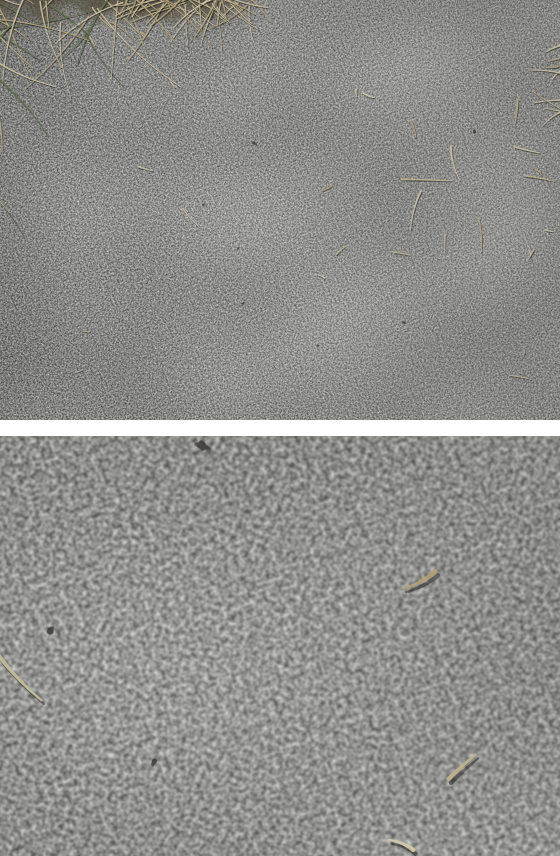
Top: the whole. Bottom: its middle third, enlarged.
A WebGL 1 fragment shader for this texture:

```glsl
precision highp float;
// Fine grey sand with soft, broad shading, fringed by dry and green grass.
// Gradient noise makes grains and undulations; hashed, bent strokes make
// the tufts and loose straws; a few small dark pebbles lie on the sand.
uniform vec2 u_resolution;

const vec3 SAND = vec3(0.571, 0.571, 0.565);
const vec3 STRAW = vec3(0.68, 0.61, 0.44);
const vec3 PALE_STRAW = vec3(0.84, 0.81, 0.69);
const vec3 GREEN = vec3(0.39, 0.45, 0.31);
const vec3 THATCH = vec3(0.30, 0.27, 0.20);
const vec3 PEBBLE = vec3(0.23, 0.22, 0.21);
const float GRAIN_SCALE = 205.0;
const float GRAIN_CONTRAST = 0.23;
const float FINE_CONTRAST = 0.18;
const float DUNE_CONTRAST = 0.07;
const float VIGNETTE = 0.11;
const float BLADE_WIDTH = 0.0021;
const float SHADOW_STRENGTH = 0.4;
const float PEBBLE_COUNT = 7.0;
const float PI = 3.14159265;
const int MAX_BLADES = 60;

vec2 hash2(vec2 cell) {
  vec3 h = fract(vec3(cell.xyx) * vec3(0.1031, 0.1030, 0.0973));
  h += dot(h, h.yzx + 33.33);
  return fract((h.xx + h.yz) * h.zy);
}

float cornerSlope(vec2 cell, vec2 offset) {
  float angle = 2.0 * PI * hash2(cell).x;
  return dot(vec2(cos(angle), sin(angle)), offset);
}

float gradientNoise(vec2 p) {
  vec2 cell = floor(p), f = fract(p);
  vec2 u = f * f * f * (f * (f * 6.0 - 15.0) + 10.0);
  vec2 e = vec2(1.0, 0.0);
  return mix(
    mix(cornerSlope(cell, f), cornerSlope(cell + e, f - e), u.x),
    mix(cornerSlope(cell + e.yx, f - e.yx), cornerSlope(cell + 1.0, f - 1.0), u.x), u.y);
}

vec2 rotate(vec2 p, float angle) {
  float c = cos(angle), s = sin(angle);
  return vec2(c * p.x + s * p.y, c * p.y - s * p.x);
}

// Coverage of one tapered blade, running along +x from its root.
float blade(vec2 q, float len, float bend, float width) {
  float t = clamp(q.x / len, 0.0, 1.0);
  float slope = 2.0 * bend * t;
  float across = (q.y - bend * len * t * t) / sqrt(1.0 + slope * slope);
  float dist = length(vec2(q.x - t * len, across));
  float halfWidth = width * (1.0 - 0.55 * t);
  float soft = 0.7 / u_resolution.y;
  return 1.0 - smoothstep(halfWidth - soft, halfWidth + soft, dist);
}

// Scatters blades around a center; heading holds mean angle and deviation.
void scatterBlades(inout vec3 color, vec2 p, vec2 center, vec2 spread, vec2 heading,
                   vec2 lengths, float count, float greenShare, float seed) {
  for (int i = 0; i < MAX_BLADES; i++) {
    float id = float(i);
    if (id >= count) break;
    vec2 place = hash2(vec2(id, seed));
    vec2 shape = hash2(vec2(id + 71.0, seed));
    vec2 tone = hash2(vec2(id + 143.0, seed));
    float angle = heading.x + heading.y * (2.0 * shape.x - 1.0);
    float len = mix(lengths.x, lengths.y, shape.y * shape.y);
    float bend = 0.6 * (tone.y - 0.5);
    float width = BLADE_WIDTH * mix(0.65, 1.15, place.y);
    vec2 local = p - center - spread * (2.0 * place - 1.0);
    vec3 dry = mix(STRAW, PALE_STRAW, tone.y);
    vec3 tint = tone.x < greenShare ? GREEN : dry;
    vec2 shadowLocal = local + vec2(-0.002, 0.003);
    color *= 1.0 - SHADOW_STRENGTH * blade(rotate(shadowLocal, angle), len, bend, width);
    color = mix(color, tint, 0.92 * blade(rotate(local, angle), len, bend, width));
  }
}

vec3 sand(vec2 p, vec2 middle) {
  vec2 off = p - middle - vec2(0.12, 0.0);
  float shade = -VIGNETTE * dot(off, off);
  shade += DUNE_CONTRAST * gradientNoise(rotate(p, 0.5) * vec2(3.0, 4.5) + 7.3);
  float grain = GRAIN_CONTRAST * gradientNoise(rotate(p, 0.4) * GRAIN_SCALE + 300.0);
  grain += FINE_CONTRAST * gradientNoise(rotate(p, 1.1) * GRAIN_SCALE * 1.5 + 700.0);
  float roughness = mix(1.12, 0.88, smoothstep(0.1, 1.3, p.x));
  return SAND + shade + grain * roughness;
}

void addPebbles(inout vec3 color, vec2 p, vec2 extent) {
  for (float i = 0.0; i < PEBBLE_COUNT; i++) {
    vec2 place = hash2(vec2(i, 19.0)), shape = hash2(vec2(i, 47.0));
    vec2 local = rotate(p - extent * mix(vec2(0.2, 0.08), vec2(0.95, 0.75), place), 6.0 * shape.x);
    float radius = mix(0.003, 0.007, shape.y);
    float dist = length(local * vec2(1.0, 1.5)) + 0.003 * gradientNoise(local * 220.0 + i * 9.0);
    float soft = 1.2 / u_resolution.y;
    color = mix(color, PEBBLE, 0.85 * (1.0 - smoothstep(radius - soft, radius + soft, dist)));
  }
}

void main() {
  vec2 p = gl_FragCoord.xy / u_resolution.y;
  vec2 extent = vec2(u_resolution.x / u_resolution.y, 1.0);
  vec3 color = sand(p, 0.5 * extent);
  addPebbles(color, p, extent);

  // Loose straws, denser toward the right
  scatterBlades(color, p, 0.5 * extent, 0.48 * extent, vec2(0.8, PI), vec2(0.012, 0.07), 15.0, 0.0, 3.0);
  scatterBlades(color, p, extent * vec2(0.83, 0.42), vec2(0.21, 0.36), vec2(-1.2, 1.2),
                vec2(0.015, 0.12), 13.0, 0.0, 11.0);

  // Dark matted base below the upper left tufts
  float ragged = p.y + 0.06 * gradientNoise(p * vec2(14.0, 22.0));
  float thatch = smoothstep(0.91, 1.02, ragged) * (1.0 - smoothstep(0.5, 0.64, p.x));
  color = mix(color, THATCH, 0.75 * thatch);

  // Upper left tufts, then the sparse blades of both side edges
  scatterBlades(color, p, vec2(0.08, 0.99), vec2(0.22, 0.07), vec2(-1.3, 1.5), vec2(0.07, 0.32), 46.0, 0.32, 23.0);
  scatterBlades(color, p, vec2(0.44, 1.01), vec2(0.16, 0.025), vec2(-1.6, 1.4), vec2(0.05, 0.2), 58.0, 0.12, 31.0);
  scatterBlades(color, p, vec2(-0.01, 0.69), vec2(0.02, 0.2), vec2(-1.1, 0.6), vec2(0.05, 0.26), 8.0, 0.25, 43.0);
  scatterBlades(color, p, vec2(extent.x + 0.01, 0.83), vec2(0.015, 0.12), vec2(PI, 0.5),
                vec2(0.035, 0.11), 9.0, 0.15, 59.0);
  gl_FragColor = vec4(clamp(color, 0.0, 1.0), 1.0);
}
```
